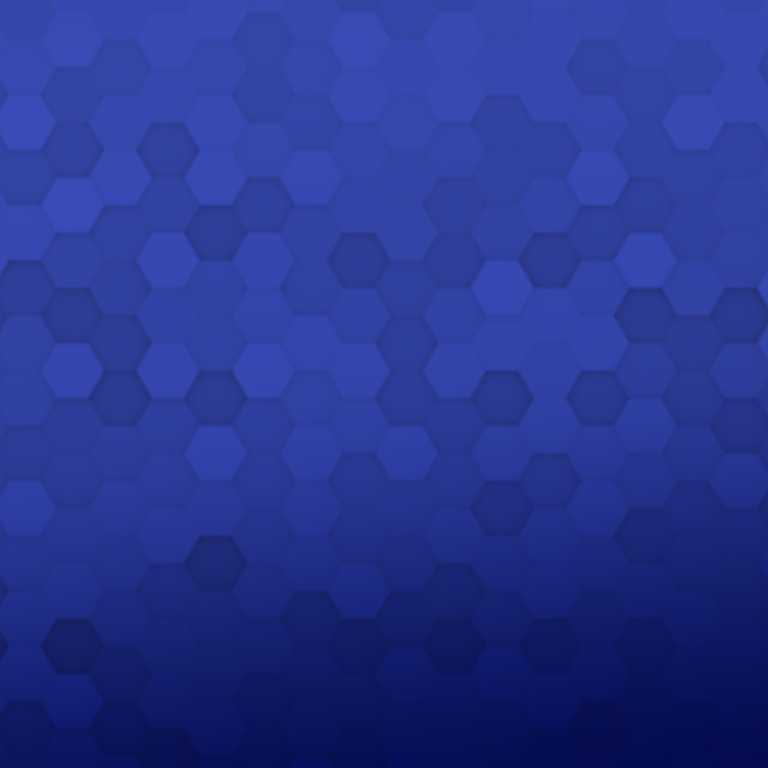
A WebGL 1 fragment shader for this background:

```glsl
precision highp float;
// Blue honeycomb of flat-topped hexagonal tiles standing at random heights.
// Tall tiles are lighter and throw soft shadows onto lower neighbours;
// a vertical gradient darkens the lower part, most of all at the right.

uniform vec2 u_resolution;

const float ROWS = 13.93;                     // tiles per canvas height
const vec2 ORIGIN = vec2(0.0322, 0.0507);     // centre of the first tile
const vec2 LATTICE = vec2(1.7320508, 1.0);    // period when tile height is 1

const vec3 NAVY = vec3(0.012, 0.042, 0.315);
const vec3 ROYAL = vec3(0.188, 0.252, 0.632);
const vec3 COBALT = vec3(0.212, 0.282, 0.680);

float hash(vec2 p) {
  vec3 v = fract(vec3(p.xyx) * 0.1031);
  v += dot(v, v.yzx + 33.33);
  return fract((v.x + v.y) * v.z);
}

// Centre of the tile containing q: the nearer of two staggered grids
vec2 tileCentre(vec2 q) {
  vec2 a = floor(q / LATTICE + 0.5) * LATTICE;
  vec2 b = (floor(q / LATTICE) + 0.5) * LATTICE;
  vec2 da = q - a, db = q - b;
  return dot(da, da) < dot(db, db) ? a : b;
}

// Random height; a mild three-way alternation keeps equal tiles apart
float tileHeight(vec2 centre) {
  vec2 id = floor(centre * 2.0 / LATTICE + 0.5);
  float turn = mod(floor((id.x + id.y) * 0.5 + 0.5) + id.x, 3.0) * 0.5;
  return mix(hash(id + 23.0), turn, 0.2);
}

// Brightness of a tile face
float faceTone(float height) {
  return 0.21 * (height - 0.5);
}

// Soft shadow below a taller neighbour, plus a faint seam
float edgeShadow(float rise, float dist, float facing) {
  float shade = 0.13 * sqrt(max(rise, 0.0)) * facing * exp(-dist / 0.095);
  return shade + 0.02 * exp(-dist / 0.04);
}

// Tone of the honeycomb at q, blended across edges over the given width
float honeycomb(vec2 q, float blur) {
  vec2 centre = tileCentre(q);
  float height = tileHeight(centre);
  float tone = faceTone(height);
  float blend = 0.0;
  float across = 0.0;

  for (int i = 0; i < 6; i++) {
    float angle = radians(30.0 + 60.0 * float(i));
    vec2 dir = vec2(cos(angle), sin(angle));
    float other = tileHeight(centre + dir);
    float dist = max(0.5 - dot(q - centre, dir), 0.0);
    tone -= edgeShadow(other - height, dist, 1.0 + 0.3 * dir.y);

    // Remember the closest neighbour for edge smoothing
    float share = 0.5 * (1.0 - smoothstep(0.0, blur, dist));
    if (share > blend) {
      blend = share;
      across = faceTone(other)
             - edgeShadow(height - other, dist, 1.0 - 0.3 * dir.y);
    }
  }
  return mix(tone, across, blend);
}

vec3 backdrop(vec2 p) {
  float level = p.y - 0.14 * (p.x - 0.5);
  vec3 colour = mix(NAVY, ROYAL, smoothstep(-0.1, 0.55, level));
  return mix(colour, COBALT, smoothstep(0.45, 1.0, level));
}

// Relief is strongest in the middle and fades at the top and lower right
float reliefStrength(vec2 p) {
  float top = mix(1.0, 0.45, smoothstep(0.6, 1.0, p.y));
  float corner = smoothstep(0.0, 0.6, p.y + 0.5 * (1.0 - p.x));
  return top * mix(0.35, 1.0, corner);
}

void main() {
  vec2 p = gl_FragCoord.xy / u_resolution.y;
  float blur = max(0.04, ROWS / u_resolution.y);
  float tone = honeycomb((p - ORIGIN) * ROWS, blur);
  vec3 colour = backdrop(p) * (1.0 + tone * reliefStrength(p));
  gl_FragColor = vec4(clamp(colour, 0.0, 1.0), 1.0);
}
```
